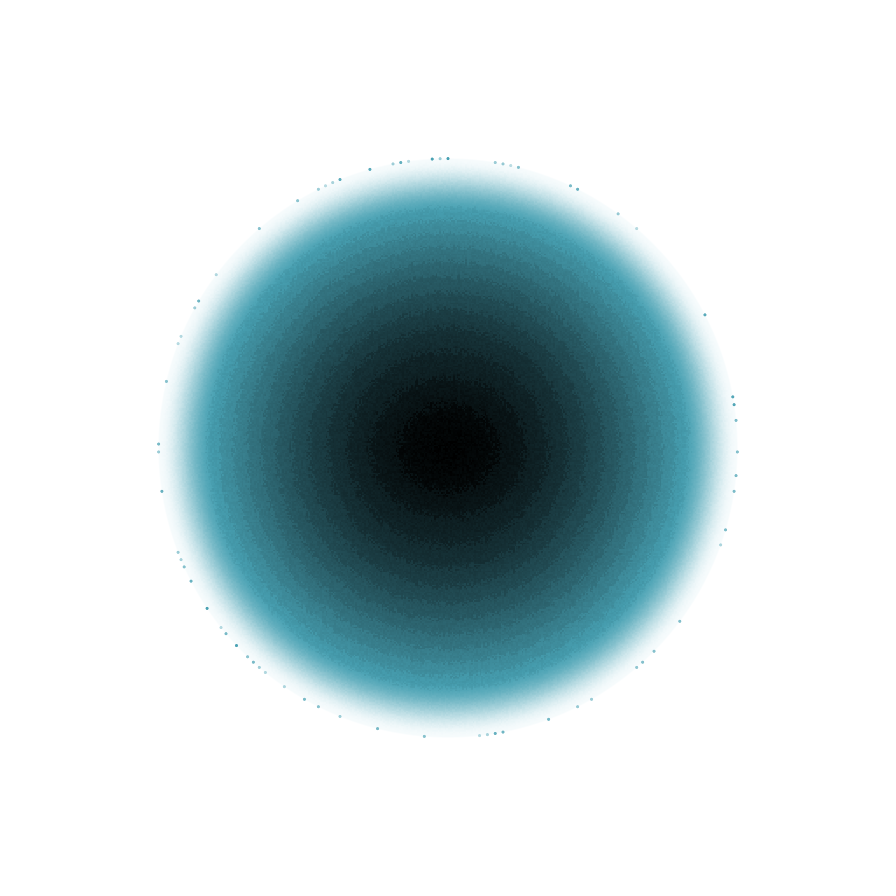
A three.js fragment shader for this background:

```glsl
// A dark-cored teal disc on white, with softly stepped rings and a glowing rim.
// Radial power falloff is partly quantised into bands, roughened by hashed
// grain, faded to white near the rim, and ringed by sparse tiny dots.

varying vec2 vUv;

const float TAU = 6.2831853;
const vec2 CENTER = vec2(0.5);
const vec3 WHITE = vec3(1.0);
const vec3 TEAL = vec3(0.28, 0.63, 0.70);
const vec3 RIM_TINT = vec3(0.965, 0.985, 0.99);

const float DISC_RADIUS = 0.323;
const float TEAL_RADIUS = 0.27;    // where the shade reaches full teal
const float FADE_START = 0.262;    // where teal begins to turn white
const float FALLOFF = 1.6;
const float BAND_COUNT = 12.0;
const float BAND_STRENGTH = 0.55;
const float CORE_STRETCH = 1.11;   // makes the inner rings wider than tall
const float GRAIN_CELLS = 512.0;
const float GRAIN_AMOUNT = 0.035;
const float DOT_CELLS = 230.0;
const float DOT_DENSITY = 0.32;
const float DOT_RADIUS = 0.0011;
const float EDGE_SOFTNESS = 0.0012;

float hash(vec2 p) {
  vec3 q = fract(vec3(p.xyx) * 0.1031);
  q += dot(q, q.yzx + 33.33);
  return fract((q.x + q.y) * q.z);
}

// Radius with a slight vertical squeeze that vanishes away from the core.
float ringRadius(vec2 p) {
  float squeeze = mix(CORE_STRETCH, 1.0, smoothstep(0.07, 0.13, length(p)));
  return length(p * vec2(1.0, squeeze));
}

// Blend of a smooth ramp and soft-edged steps.
float bandedShade(float shade) {
  float level = shade * BAND_COUNT;
  float stepped = floor(level) + smoothstep(0.85, 1.0, fract(level)) + 0.4;
  return mix(shade, stepped / BAND_COUNT, BAND_STRENGTH);
}

// Sparse dots along the disc outline, one candidate per angular cell.
float rimDots(vec2 p) {
  float cell = floor(atan(p.y, p.x) / TAU * DOT_CELLS);
  float angle = (cell + 0.5) / DOT_CELLS * TAU;
  vec2 dotCenter = DISC_RADIUS * vec2(cos(angle), sin(angle));
  float present = step(hash(vec2(cell + DOT_CELLS, 7.0)), DOT_DENSITY);
  float weight = 0.35 + 0.65 * hash(vec2(cell + DOT_CELLS, 19.0));
  float d = length(p - dotCenter) - DOT_RADIUS;
  return present * weight * (1.0 - smoothstep(0.0, EDGE_SOFTNESS, d));
}

void main() {
  vec2 p = vUv - CENTER;
  float r = length(p);

  // Grain roughens the shade, and with it the band edges
  float grain = hash(floor(vUv * GRAIN_CELLS)) - 0.5;
  float ramp = pow(ringRadius(p) / TEAL_RADIUS, FALLOFF);
  float shade = bandedShade(ramp + grain * GRAIN_AMOUNT);
  shade += grain * GRAIN_AMOUNT;
  vec3 discColor = TEAL * clamp(shade, 0.0, 1.0);

  // Bright rim
  float fade = smoothstep(FADE_START, DISC_RADIUS, r + grain * 0.002);
  discColor = mix(discColor, RIM_TINT, fade);

  // Disc on the white ground, then the outline dots
  float outside = smoothstep(-EDGE_SOFTNESS, EDGE_SOFTNESS, r - DISC_RADIUS);
  vec3 color = mix(discColor, WHITE, outside);
  color = mix(color, TEAL, rimDots(p));

  gl_FragColor = vec4(color, 1.0);
}
```
